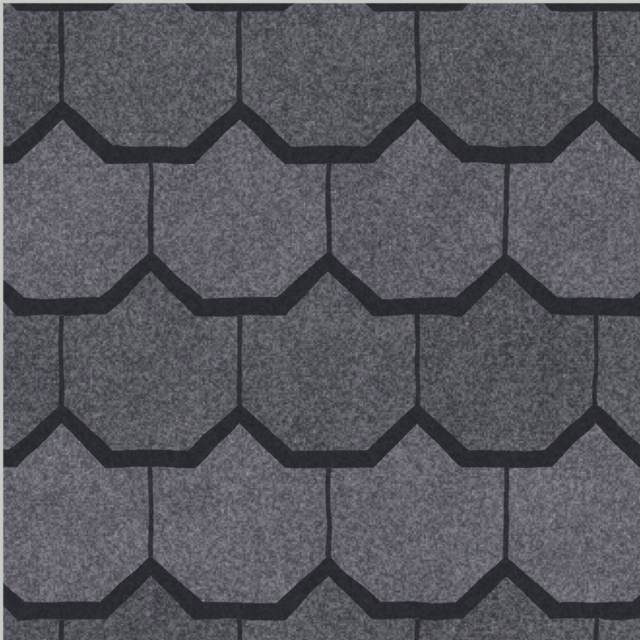
Give the GLSL for this texture, as a Shadertoy shader.

```glsl
// Grey granulated roof shingles with notched lower edges, in staggered rows.

const float TILE_W = 0.278;                 // horizontal repeat
const float ROW_H = 0.2376;                 // vertical repeat
const float FIRST_JOINT = 0.0965;           // x of the first joint in odd rows
const float FIRST_FLAT = 0.0176;            // depth of the topmost band's lower edge
const float BAND = 0.027;                   // thickness of the flat part of a band
const vec2 NOTCH_TOP = vec2(0.081, 0.073);  // half width and height, upper edge
const vec2 NOTCH_LOW = vec2(0.069, 0.069);  // half width and height, lower edge
const float JOINT = 0.0038;                 // half width of a vertical joint
const float BORDER = 0.005;                 // pale strip at left and top
const float SOFT = 0.0016;                  // edge softness
const float WOBBLE = 0.004;                 // unevenness of the cut edges
const float GRAIN = 0.25;                   // contrast of the granules

const vec3 LIGHT_STONE = vec3(0.388, 0.384, 0.418);
const vec3 DARK_STONE = vec3(0.336, 0.339, 0.364);
const vec3 SHADOW = vec3(0.168, 0.174, 0.193);
const vec3 PALE = vec3(0.78, 0.80, 0.78);

float hash(vec2 p) {
    vec3 q = fract(vec3(p.xyx) * 0.1031);
    q += dot(q, q.yzx + 33.33);
    return fract((q.x + q.y) * q.z);
}

float noise(vec2 p) {
    vec2 i = floor(p), f = fract(p);
    f = f * f * (3.0 - 2.0 * f);
    return mix(mix(hash(i), hash(i + vec2(1, 0)), f.x),
               mix(hash(i + vec2(0, 1)), hash(i + vec2(1, 1)), f.x), f.y);
}

// Position along a row, in tiles; joints lie at whole numbers.
float tileCoord(float x, float row) {
    return (x - FIRST_JOINT) / TILE_W - 0.5 * mod(row + 1.0, 2.0);
}

// Distance to the nearest joint of a row.
float jointDistance(float x, float row) {
    return abs(fract(tileCoord(x, row) + 0.5) - 0.5) * TILE_W;
}

// Height of the triangular notch at a distance from its peak.
float notch(float d, vec2 size) {
    return size.y * max(0.0, 1.0 - d / size.x);
}

void mainImage(out vec4 fragColor, in vec2 fragCoord) {
    vec2 uv = fragCoord / iResolution.xy;
    vec2 p = vec2(uv.x, 1.0 - uv.y);
    float soft = max(SOFT, 0.75 / iResolution.y);

    // Slightly irregular cuts
    vec2 w = p + WOBBLE * (vec2(noise(p * 28.0), noise(p * 28.0 + 71.0)) - 0.5);

    // Shadow band under the row
    float row = ceil((w.y - FIRST_FLAT) / ROW_H - 0.1);
    float flatY = FIRST_FLAT + row * ROW_H;
    float peak = jointDistance(w.x, row);
    float below = w.y - flatY + notch(peak, NOTCH_LOW);
    float above = flatY - BAND - notch(peak, NOTCH_TOP) - w.y;
    float bandMask = 1.0 - smoothstep(-soft, soft, max(below, above));

    // Vertical joints of the row that owns this point
    float owner = row + step(0.0, below);
    float column = floor(tileCoord(w.x, owner));
    float width = JOINT * (0.8 + 0.4 * noise(vec2(column * 7.0, p.y * 18.0)));
    float jointMask = 1.0 - smoothstep(-soft, soft, jointDistance(w.x, owner) - width);
    float dark = max(bandMask, 0.92 * jointMask);

    // Row tone, variation per tile and broad mottling
    vec3 stone = mix(LIGHT_STONE, DARK_STONE, mod(owner, 2.0));
    stone += 0.03 * (hash(vec2(column, owner) + 19.0) - 0.5);
    stone += 0.035 * (noise(p * 14.0 + 5.0) - 0.5);

    // Mineral granules with a few bright specks
    float fine = noise(p * 330.0 + 13.0);
    float coarse = noise(p * 170.0);
    float grain = 0.6 * fine + 0.4 * coarse - 0.5;
    stone += GRAIN * grain + 0.09 * smoothstep(0.8, 1.0, noise(p * 210.0 + 40.0));
    stone += 0.02 * (noise(p * 190.0 + 90.0) - 0.5) * vec3(1.0, -0.3, 1.0);

    vec3 color = mix(stone, SHADOW + 0.25 * GRAIN * grain, dark);

    // Pale border strip
    float border = 1.0 - smoothstep(-soft, soft, min(p.x, p.y) - BORDER);
    fragColor = vec4(mix(color, PALE, border), 1.0);
}
```
